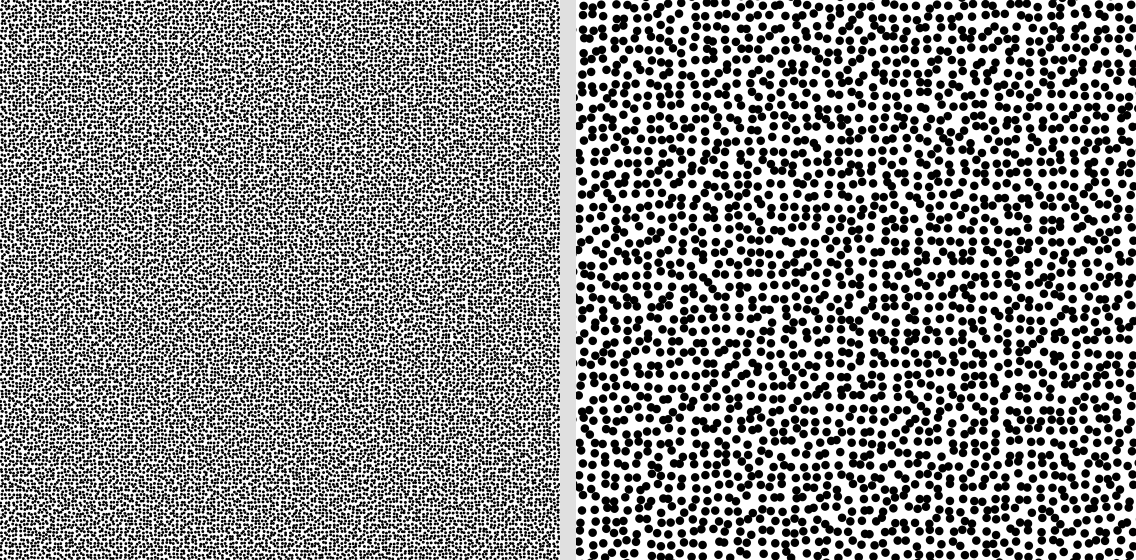
Left, the full canvas; right, a detail of the centre.
Write a WebGL 2 fragment shader that draws this texture.

```glsl
#version 300 es
precision highp float;

uniform vec2 u_resolution;
out vec4 fragColor;

const float CELLS = 150.0;       // grid cells across the canvas
const float DOT_RADIUS = 0.378;  // in cells
const float JITTER = 0.62;       // full range of the dot offset, in cells
const float EDGE_PIXELS = 0.65;  // half width of the smoothed edge
const vec3 PAPER = vec3(1.0);
const vec3 INK = vec3(0.0);

vec2 hash22(vec2 p) {
    vec2 q = vec2(dot(p, vec2(127.1, 311.7)), dot(p, vec2(269.5, 183.3)));
    return fract(sin(q) * 43758.5453);
}

// Distance to the centre of the nearest jittered dot, in cells
float nearestDot(vec2 p) {
    vec2 cell = floor(p);
    vec2 local = p - cell;
    float nearest = 4.0;
    for (int y = -1; y <= 1; y++) {
        for (int x = -1; x <= 1; x++) {
            vec2 neighbour = vec2(x, y);
            vec2 offset = (hash22(cell + neighbour) - 0.5) * JITTER;
            vec2 center = neighbour + 0.5 + offset;
            nearest = min(nearest, distance(local, center));
        }
    }
    return nearest;
}

void main() {
    float scale = CELLS / min(u_resolution.x, u_resolution.y);
    vec2 p = gl_FragCoord.xy * scale;

    // Ink coverage with an edge about one pixel wide
    float edge = EDGE_PIXELS * scale;
    float paper = smoothstep(-edge, edge, nearestDot(p) - DOT_RADIUS);

    fragColor = vec4(mix(INK, PAPER, paper), 1.0);
}
```
